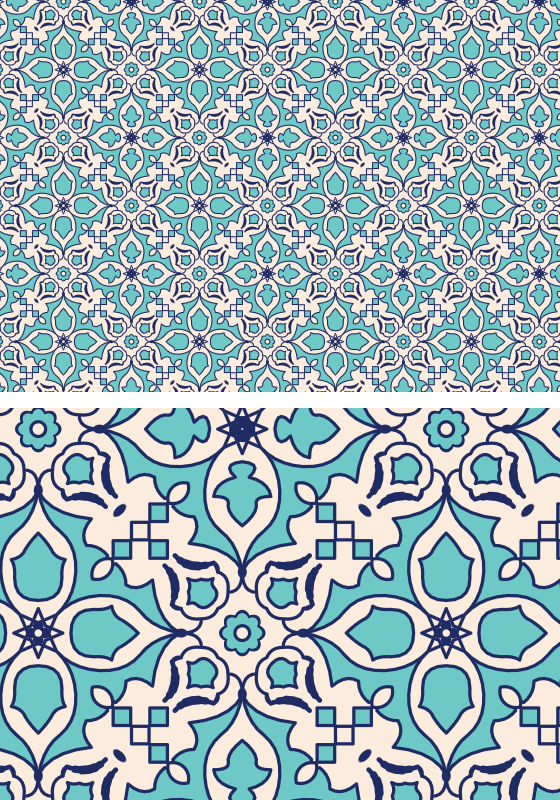
Top: the whole. Bottom: its middle third, enlarged.
This pattern is drawn by a Shadertoy shader. Its source:

```glsl
// Arabesque tile: two kinds of four-petalled medallion alternate on a square
// grid, with rosettes, brackets and small squares between them. Mirror folds
// leave one octant, where half-profiles of quadratic curves are filled and inked.
#define REPEATS 4.118
#define FIRST_CENTRE vec2(0.4665, 0.370)
#define LINE 0.0040
#define STEPS 5
#define CREAM vec3(0.99, 0.925, 0.872)
#define TEAL vec3(0.43, 0.79, 0.775)
#define NAVY vec3(0.12, 0.17, 0.39)

// Half-profiles: end point, control point, end point, and so on
const vec2 BORDER[9] = vec2[9](vec2(.347, 0), vec2(.29, .03), vec2(.28, .13),
    vec2(.245, .1), vec2(.215, .118), vec2(.215, .15), vec2(.19, .17),
    vec2(.165, .165), vec2(.148, .148));
const vec2 PETAL[9] = vec2[9](vec2(-.06, 0), vec2(0, .025), vec2(.045, .045),
    vec2(.085, .088), vec2(.15, .092), vec2(.215, .095), vec2(.25, .053),
    vec2(.28, .012), vec2(.35, 0));
const vec2 TULIP[9] = vec2[9](vec2(.08, 0), vec2(.08, .058), vec2(.135, .058),
    vec2(.165, .056), vec2(.18, .066), vec2(.185, .04), vec2(.205, .032),
    vec2(.225, .02), vec2(.245, 0));
const vec2 PALMETTE[9] = vec2[9](vec2(.08, 0), vec2(.085, .052), vec2(.118, .017),
    vec2(.13, .065), vec2(.165, .07), vec2(.165, .035), vec2(.18, .034),
    vec2(.205, .04), vec2(.237, 0));
const vec2 LEAF[9] = vec2[9](vec2(-.036, 0), vec2(-.036, .03), vec2(-.01, .03),
    vec2(0, .031), vec2(.005, .044), vec2(.01, .03), vec2(.025, .022),
    vec2(.03, .006), vec2(.049, 0));

float segment(vec2 p, vec2 a, vec2 b) {
    vec2 e = b - a;
    return length(p - a - e * clamp(dot(p - a, e) / dot(e, e), 0.0, 1.0));
}

vec2 bezier(vec2 a, vec2 b, vec2 c, float t) {
    return mix(mix(a, b, t), mix(b, c, t), t);
}

// Signed distance to a mirrored profile, inside by crossing parity
float profile(vec2 p, vec2 k[9]) {
    float d = 9.0, side = 1.0;
    vec2 a = k[0];
    for (int i = 0; i < 8; i += 2)
        for (int j = 1; j <= STEPS; j++) {
            vec2 b = bezier(k[i], k[i + 1], k[i + 2], float(j) / float(STEPS));
            d = min(d, segment(p, a, b));
            if ((a.y > p.y) != (b.y > p.y) &&
                p.x < a.x + (p.y - a.y) * (b.x - a.x) / (b.y - a.y)) side = -side;
            a = b;
        }
    return d * side;
}

// Distance to an open curve, swollen in its middle
float stroke(vec2 p, vec2 a, vec2 b, vec2 c, float swell) {
    float d = 9.0;
    vec2 u = a;
    for (int j = 1; j <= 6; j++) {
        float t = float(j) / 6.0;
        vec2 v = bezier(a, b, c, t);
        d = min(d, segment(p, u, v) - swell * sin(3.1416 * (t - 0.083)));
        u = v;
    }
    return d - LINE;
}

float box(vec2 p, float halfSide) {
    p = abs(p) - halfSide;
    return length(max(p, 0.0)) + min(max(p.x, p.y), 0.0);
}

void paint(inout vec3 col, float d, vec3 tint) {
    float px = REPEATS / iResolution.x;
    col = mix(col, tint, clamp(0.5 - d / px, 0.0, 1.0));
}

void inked(inout vec3 col, float d, vec3 tint) {
    paint(col, d, tint);
    paint(col, abs(d) - LINE, NAVY);
}

vec2 octant(vec2 p) { return p.x < p.y ? p.yx : p; }
vec2 diagonal(vec2 p) { return vec2(p.x + p.y, abs(p.x - p.y)) * 0.70711; }

void mainImage(out vec4 fragColor, in vec2 fragCoord) {
    vec2 uv = fragCoord / iResolution.x * REPEATS - FIRST_CENTRE;
    vec2 q = abs(fract(uv + 0.5) - 0.5);
    bool leafy = q.x + q.y > 0.5;
    vec2 m = octant(leafy ? 0.5 - q : q);
    bool sideways = q.x > q.y;
    vec2 f = sideways ? vec2(0.5 - q.x, q.y) : vec2(q.x, 0.5 - q.y);
    vec2 fo = octant(f);
    vec3 col = CREAM;

    // Medallion: leafy border, woven petals and their fillings
    inked(col, profile(m, BORDER), TEAL);
    float along = profile(m, PETAL), across = profile(m.yx, PETAL);
    float behind = profile(vec2(-m.x, m.y), PETAL);
    paint(col, min(along, across), CREAM);
    paint(col, min(min(abs(along), abs(across)), abs(behind)) - LINE, NAVY);
    float filling;
    if (leafy) filling = profile(m, PALMETTE);
    else filling = profile(m, TULIP);
    inked(col, filling, TEAL);

    // Central quatrefoil, with a pale eye in the tulip medallion
    paint(col, length(m - vec2(0.017, 0)) - (leafy ? 0.015 : 0.013), NAVY);
    if (!leafy) paint(col, length(m) - 0.009, CREAM);

    // Bud in the border notch
    vec2 bud = diagonal(m) - vec2(0.222, 0);
    inked(col, length(bud + vec2(0, 0.0189)) - 0.0389, CREAM);

    // Rosette, scrolls and corner leaves
    float lobes = abs(cos(4.0 * atan(f.y, f.x + 1e-5)));
    inked(col, length(f) - 0.043 - 0.010 * lobes, TEAL);
    inked(col, length(f) - 0.018, CREAM);
    float scroll = stroke(fo, vec2(.15, 0), vec2(.1, 0), vec2(.1, .035), 0.0);
    scroll = min(scroll, stroke(fo, vec2(.1, .035), vec2(.07, .035), vec2(.06, .06), 0.0));
    scroll = min(scroll, stroke(fo, vec2(.1, .035), vec2(.14, .03), vec2(.15, .06), 0.0));
    paint(col, scroll, NAVY);
    inked(col, profile(diagonal(f) - vec2(0.14, 0), LEAF), TEAL);

    // Dark brackets and petal-tip beads
    float bracket = stroke(fo, vec2(.19, .165), vec2(.15, .13), vec2(.172, .07), 0.007);
    bracket = min(bracket, stroke(fo, vec2(.172, .07), vec2(.165, .06), vec2(.15, .06), 0.002));
    paint(col, bracket, NAVY);
    paint(col, length((fo - vec2(0.15, 0)) * vec2(0.7, 1)) - 0.011, NAVY);

    // Small squares on one side of each gap, a dash on the other
    vec2 s = q - 0.25;
    inked(col, box(s, 0.0215), CREAM);
    inked(col, box(abs(s) - 0.045, 0.0215) + (s.x < 0.0 && s.y > 0.0 ? 9.0 : 0.0), TEAL);
    if (!sideways)
        paint(col, length((diagonal(f) - vec2(0.282, 0)) * vec2(1, 0.5)) - 0.010, NAVY);

    fragColor = vec4(col, 1.0);
}
```
